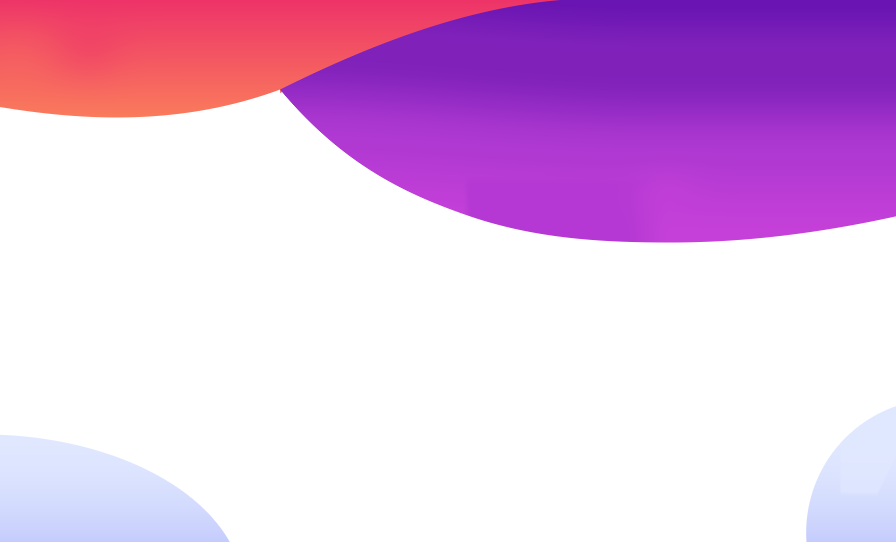
Write a WebGL 1 fragment shader that draws this background.

```glsl
precision highp float;
// Soft wavy backdrop: coral and violet waves above, pale blue hills below, on white.

uniform vec2 u_resolution;

// Layout grid spanning the canvas, with y running down from the top
const vec2 GRID = vec2(768.0, 466.0);

// Joints of the violet wave: x, y, slope
const vec2 CUSP = vec2(240.0, 77.0);
const vec3 RIM_START = vec3(CUSP, -0.5);
const vec3 RIM_END = vec3(495.0, -1.0, -0.05);
const vec3 BELLY_START = vec3(CUSP, 1.2);
const vec3 BELLY_BEND = vec3(400.0, 185.0, 0.35);
const vec3 BELLY_LOW = vec3(575.0, 208.5, 0.0);
const vec3 BELLY_END = vec3(768.0, 186.0, -0.22);

// Lowest point of the coral wave, then its square and cubic bend
const vec2 CORAL_LOW = vec2(100.0, 101.0);
const vec2 CORAL_BEND = vec2(0.001035, 0.00000135);

// Hills: centre and radii
const vec4 LEFT_HILL = vec4(-15.0, 510.0, 223.9, 136.5);
const vec4 RIGHT_HILL = vec4(805.0, 458.0, 114.0, 115.0);

const vec3 PAPER = vec3(1.0);
const vec3 ROSE = vec3(0.93, 0.20, 0.41);
const vec3 CORAL = vec3(0.98, 0.48, 0.36);
const vec3 INDIGO = vec3(0.41, 0.08, 0.70);
const vec3 VIOLET = vec3(0.50, 0.13, 0.73);
const vec3 ORCHID = vec3(0.68, 0.22, 0.82);
const vec3 MAGENTA = vec3(0.77, 0.25, 0.85);
const vec3 MIST = vec3(0.88, 0.91, 1.0);
const vec3 PERIWINKLE = vec3(0.77, 0.80, 0.99);

// Cubic curve height between two joints
float curve(float x, vec3 a, vec3 b) {
  float w = b.x - a.x;
  float t = clamp((x - a.x) / w, 0.0, 1.0);
  float s = 1.0 - t;
  return s * s * ((1.0 + 2.0 * t) * a.y + t * w * a.z)
       + t * t * ((3.0 - 2.0 * t) * b.y - s * w * b.z);
}

float bellyHeight(float x) {
  if (x < BELLY_BEND.x) return curve(x, BELLY_START, BELLY_BEND);
  if (x < BELLY_LOW.x) return curve(x, BELLY_BEND, BELLY_LOW);
  return curve(x, BELLY_LOW, BELLY_END);
}

float coralHeight(float x, float rim) {
  float d = x - CORAL_LOW.x;
  float free = CORAL_LOW.y - d * d * (CORAL_BEND.x + CORAL_BEND.y * d);
  return x < CUSP.x ? free : rim + 3.0; // tucked under the violet wave
}

// Approximate signed distance, positive inside
float ellipse(vec2 p, vec4 e) {
  vec2 q = (p - e.xy) / e.zw;
  float k = length(q);
  return k * (1.0 - k) / max(length(q / e.zw), 0.0001);
}

float cover(float d, float pixel) {
  return clamp(0.5 + d / pixel, 0.0, 1.0);
}

float glow(vec2 p, vec2 centre, vec2 radius) {
  vec2 q = (p - centre) / radius;
  return exp(-dot(q, q));
}

vec3 coralColour(vec2 p) {
  float t = p.y / 100.0;
  t += 0.12 * glow(p, vec2(15.0, 40.0), vec2(40.0, 30.0));
  t -= 0.15 * glow(p, vec2(75.0, 48.0), vec2(30.0, 25.0));
  return mix(ROSE, CORAL, clamp(t, 0.0, 1.0));
}

vec3 violetColour(vec2 p) {
  float y = p.y + 16.0 * (1.0 - smoothstep(240.0, 560.0, p.x));
  vec3 c = mix(INDIGO, VIOLET, smoothstep(0.0, 45.0, y));
  c = mix(c, ORCHID, smoothstep(62.0, 132.0, y));
  c = mix(c, MAGENTA, smoothstep(120.0, 205.0, y));
  // Calmer panel in the belly and a brighter bloom beside it
  float panel = smoothstep(396.0, 404.0, p.x) * (1.0 - smoothstep(535.0, 575.0, p.x));
  c = mix(c, vec3(0.71, 0.22, 0.83), panel * smoothstep(148.0, 160.0, p.y));
  return mix(c, MAGENTA, 0.5 * glow(p, vec2(572.0, 168.0), vec2(28.0, 22.0)));
}

vec3 hillColour(vec2 p) {
  float t = clamp((p.y - 365.0) / 101.0, 0.0, 1.0);
  vec3 c = mix(MIST, PERIWINKLE, t * t);
  // Pale pane on the right hill
  float pane = smoothstep(719.0, 722.0, p.x) * smoothstep(375.0, 390.0, p.y);
  pane *= 1.0 - smoothstep(422.0, 427.0, p.y + max(p.x - 752.0, 0.0) * 2.0);
  return mix(c, MIST, 0.7 * pane);
}

void main() {
  vec2 uv = gl_FragCoord.xy / u_resolution;
  vec2 p = vec2(uv.x, 1.0 - uv.y) * GRID;
  float pixel = GRID.y / u_resolution.y;

  float rim = curve(p.x, RIM_START, RIM_END);
  float coral = cover(coralHeight(p.x, rim) - p.y, pixel);
  float violet = cover(min(p.y - rim, bellyHeight(p.x) - p.y), pixel)
               * cover(p.x - CUSP.x, pixel);
  float hills = cover(max(ellipse(p, LEFT_HILL), ellipse(p, RIGHT_HILL)), pixel);

  vec3 colour = mix(PAPER, hillColour(p), hills);
  colour = mix(colour, coralColour(p), coral);
  colour = mix(colour, violetColour(p), violet);
  gl_FragColor = vec4(colour, 1.0);
}
```
